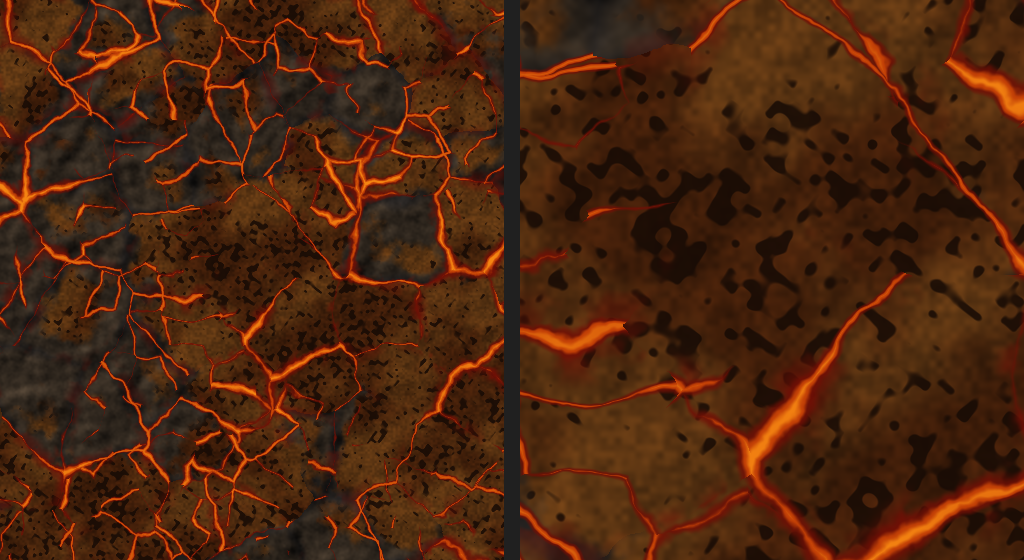
Left: the whole. Right: its middle third, enlarged.
This texture is drawn by a WebGL 1 fragment shader. Its source:

```glsl
precision highp float;
// Cooling lava: pitted brown plates and grey rock split by glowing cracks.
uniform vec2 u_resolution;

const float PLATE_SCALE = 7.6;    // large cells per canvas height
const float SHARD_SCALE = 14.5;   // small cells per canvas height
const float EDGE_FADE = 0.013;    // how far weak cracks sink below the surface
const float THIN_CRACK = 0.0022;  // half widths
const float WIDE_CRACK = 0.0088;
const float PIT_SCALE = 135.0;
const float BROWN_LEVEL = 0.51;   // higher leaves more grey rock

const vec3 ROCK = vec3(0.185, 0.152, 0.118);
const vec3 ROCK_SHADOW = vec3(0.115, 0.105, 0.100);
const vec3 TAN = vec3(0.355, 0.205, 0.070);
const vec3 RUST = vec3(0.250, 0.115, 0.035);
const vec3 PIT = vec3(0.085, 0.040, 0.018);
const vec3 EMBER = vec3(0.440, 0.060, 0.020);
const vec3 ORANGE = vec3(0.760, 0.250, 0.025);
const vec3 YELLOW = vec3(0.960, 0.520, 0.070);

float hash(vec2 p) {
  vec3 q = fract(vec3(p.xyx) * 0.1031);
  q += dot(q, q.yzx + 33.33);
  return fract((q.x + q.y) * q.z);
}

vec2 hash2(vec2 p) {
  return vec2(hash(p), hash(p + 57.3));
}

float noise(vec2 p) {
  vec2 i = floor(p), f = fract(p);
  f = f * f * (3.0 - 2.0 * f);
  float low = mix(hash(i), hash(i + vec2(1.0, 0.0)), f.x);
  float high = mix(hash(i + vec2(0.0, 1.0)), hash(i + vec2(1.0, 1.0)), f.x);
  return mix(low, high, f.y);
}

float fbm(vec2 p) {
  float sum = 0.0, gain = 0.533;
  for (int i = 0; i < 4; i++) {
    sum += gain * noise(p);
    p = mat2(1.6, 1.2, -1.2, 1.6) * p + 11.7;
    gain *= 0.5;
  }
  return sum;
}

// x: distance to cracks of varied strength, y: distance to any edge, z: cell value
vec3 cracks(vec2 position, float scale) {
  vec2 p = position * scale;
  vec2 cell = floor(p), f = p - cell;
  vec2 home = vec2(0.0), toHome = vec2(0.0);
  float nearest = 8.0;
  for (int y = -1; y <= 1; y++) {
    for (int x = -1; x <= 1; x++) {
      vec2 g = vec2(float(x), float(y));
      vec2 r = g + hash2(cell + g) - f;
      float d = dot(r, r);
      if (d < nearest) { nearest = d; home = g; toHome = r; }
    }
  }
  float faded = 8.0, plain = 8.0;
  for (int y = -2; y <= 2; y++) {
    for (int x = -2; x <= 2; x++) {
      vec2 g = home + vec2(float(x), float(y));
      vec2 r = g + hash2(cell + g) - f;
      vec2 across = r - toHome;
      if (dot(across, across) > 0.00001) {
        float d = dot(0.5 * (toHome + r), normalize(across)) / scale;
        float weakness = hash(2.0 * cell + g + home + 5.0);
        plain = min(plain, d);
        faded = min(faded, d + EDGE_FADE * weakness * weakness);
      }
    }
  }
  return vec3(faded, plain, hash(cell + home + 91.0));
}

void main() {
  vec2 p = gl_FragCoord.xy / u_resolution.y + 2.0;

  // Ragged crack network
  vec2 bend = vec2(fbm(p * 9.0), fbm(p * 9.0 + 40.0)) - 0.5;
  vec2 fray = vec2(fbm(p * 42.0), fbm(p * 42.0 + 70.0)) - 0.5;
  vec2 warped = p + 0.055 * bend + 0.011 * fray;
  vec3 plates = cracks(warped, PLATE_SCALE);
  vec3 shards = cracks(warped + 3.7, SHARD_SCALE);
  float activity = smoothstep(0.32, 0.74, fbm(p * 6.0 + 13.0));
  float halfWidth = mix(THIN_CRACK, WIDE_CRACK, activity * activity);
  float shardZone = smoothstep(0.44, 0.60, fbm(p * 4.0 + 31.0));
  float heat = 1.0 - plates.x / halfWidth;
  heat = max(heat, 1.0 - shards.x / (0.6 * halfWidth + 0.0012) - 2.5 * (1.0 - shardZone));

  // Grey rock with side-lit relief
  vec2 q = p * 24.0;
  float relief = fbm(q) - fbm(q + vec2(-0.22, 0.25));
  float grain = noise(p * 240.0) - 0.5;
  vec3 rock = mix(ROCK_SHADOW, ROCK, smoothstep(0.0, 0.022, plates.y + 0.03 * (fbm(p * 14.0) - 0.4)));
  rock *= 1.0 + 1.9 * relief + 0.12 * grain;

  // Brown plates with dark pits
  float stain = fbm(p * 11.0 + 53.0);
  vec3 brown = mix(RUST, TAN, smoothstep(0.32, 0.64, stain));
  brown *= 1.0 + 0.8 * relief + 0.30 * grain;
  float pitField = noise(mat2(0.8, 0.6, -0.6, 0.8) * p * PIT_SCALE) + 0.7 * (0.5 - stain);
  pitField += 0.3 * (noise(p * 62.0) - 0.5);
  brown = mix(brown, PIT, 0.85 * smoothstep(0.70, 0.86, pitField));
  float cover = fbm(p * 3.6 + 20.0) + 0.24 * (plates.z - 0.5);
  cover += 3.0 * min(plates.y, 0.04) + 0.16 * fray.x;
  vec3 color = mix(rock, brown, smoothstep(BROWN_LEVEL - 0.045, BROWN_LEVEL + 0.045, cover));

  // Ember stains, glowing rims and molten cores
  float blotch = smoothstep(0.50, 0.64, fbm(p * 27.0 + 8.0));
  float closeness = 1.0 - smoothstep(0.004, 0.026, plates.x);
  color = mix(color, EMBER, 0.9 * blotch * closeness * (0.25 + 0.75 * activity));
  float flicker = 0.9 * (fbm(p * 60.0 + 17.0) - 0.5);
  color = mix(color, EMBER, 0.85 * smoothstep(-1.0, 0.0, heat + flicker));
  color = mix(color, ORANGE, smoothstep(-0.15, 0.40, heat + flicker));
  color = mix(color, YELLOW, smoothstep(0.35, 0.95, heat + flicker) * (0.35 + 0.65 * activity));

  gl_FragColor = vec4(color, 1.0);
}
```
